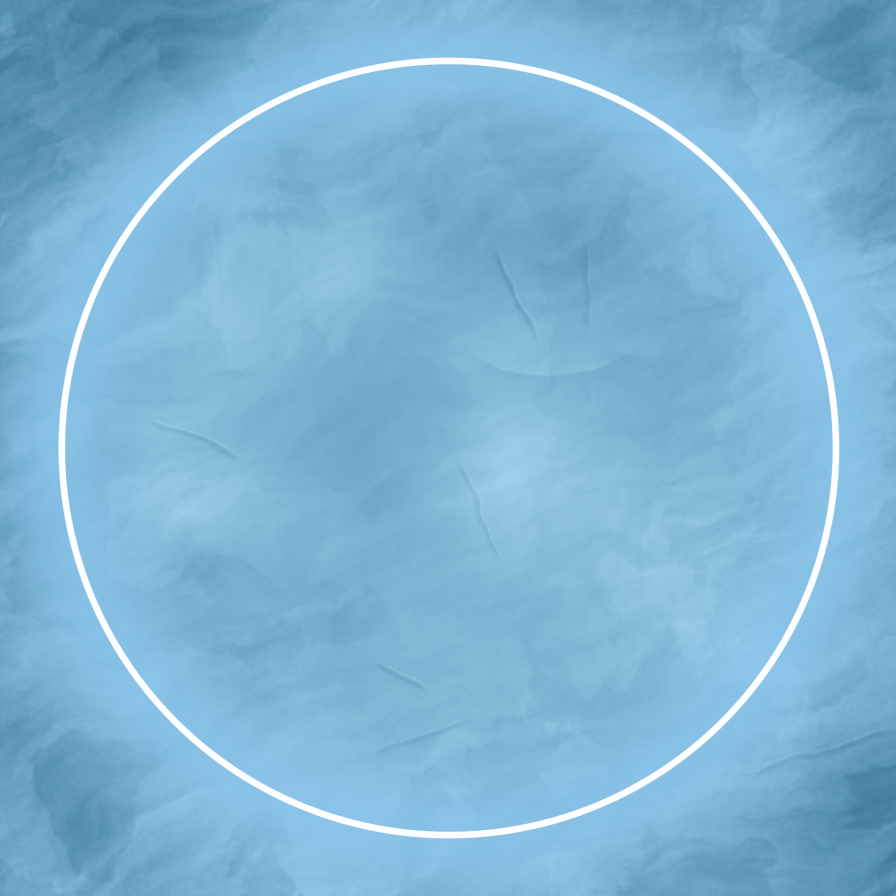
Reproduce this background procedurally as a WebGL 1 fragment shader.

```glsl
precision highp float;
uniform vec2 u_resolution;

#define DEEP vec3(0.25, 0.49, 0.61)
#define PALE vec3(0.61, 0.81, 0.92)
#define GLOW vec3(0.54, 0.77, 0.92)
#define RING_COLOR vec3(0.99, 0.995, 1.0)
#define RING_CENTER vec2(0.501, 0.5)
#define RING_RADIUS 0.432
#define RING_HALF_WIDTH 0.0037
#define GLOW_WIDTH 0.062
#define GLOW_STRENGTH 0.78
#define BASE_TONE 0.69
#define CORNER_SHADE 0.36
#define GRAIN 0.05

float hash(vec2 p) {
  vec3 q = fract(vec3(p.xyx) * 0.1031);
  q += dot(q, q.yzx + 33.33);
  return fract((q.x + q.y) * q.z);
}

float noise(vec2 p) {
  vec2 i = floor(p);
  vec2 f = fract(p);
  f = f * f * (3.0 - 2.0 * f);
  return mix(mix(hash(i), hash(i + vec2(1.0, 0.0)), f.x),
             mix(hash(i + vec2(0.0, 1.0)), hash(i + 1.0), f.x), f.y);
}

float fbm(vec2 p) {
  float sum = 0.0;
  float amplitude = 0.5;
  for (int i = 0; i < 6; i++) {
    sum += amplitude * noise(p);
    p = mat2(1.6, 1.2, -1.2, 1.6) * p + 17.3;
    amplitude *= 0.5;
  }
  return sum;
}

// Soft elliptical patch
float patchAt(vec2 p, vec2 center, vec2 size) {
  vec2 q = (p - center) / size;
  return exp(-dot(q, q));
}

// Thin scratch with a lit side and a shaded side, fading at its ends
float crease(vec2 p, vec2 a, vec2 b) {
  vec2 along = b - a;
  float t = dot(p - a, along) / dot(along, along);
  float side = dot(p - a, normalize(vec2(-along.y, along.x)));
  side += 0.008 * (noise(p * 45.0) - 0.5);
  float taper = smoothstep(0.0, 0.15, t) * smoothstep(1.0, 0.75, t);
  float lit = exp(-pow(side / 0.0016, 2.0));
  float shade = exp(-pow((side + 0.004) / 0.0035, 2.0));
  return taper * (0.13 * lit - 0.17 * shade);
}

// Broad light and dark areas
float washes(vec2 p) {
  float light = patchAt(p, vec2(0.39, 0.72), vec2(0.07, 0.06))
              + patchAt(p, vec2(0.58, 0.48), vec2(0.10, 0.09))
              + patchAt(p, vec2(0.20, 0.45), vec2(0.10, 0.09))
              + patchAt(p, vec2(0.19, 0.63), vec2(0.10, 0.07))
              + patchAt(p, vec2(0.02, 0.80), vec2(0.05, 0.10));
  float dark = patchAt(p, vec2(0.41, 0.52), vec2(0.08, 0.14))
             + patchAt(p, vec2(0.60, 0.73), vec2(0.17, 0.10))
             + patchAt(p, vec2(0.20, 0.36), vec2(0.04, 0.04))
             + patchAt(p, vec2(0.15, 0.95), vec2(0.11, 0.07))
             + patchAt(p, vec2(0.97, 0.92), vec2(0.08, 0.12))
             + patchAt(p, vec2(0.95, 0.13), vec2(0.12, 0.07));
  return 0.16 * light - 0.20 * dark;
}

// Curved plaster edge, pale above and shaded below
float ridge(vec2 p) {
  float x = p.x - 0.612;
  float side = p.y - 0.58 - 3.1 * x * x + 0.006 * (noise(p * 30.0) - 0.5);
  float span = smoothstep(0.115, 0.04, abs(x));
  return 0.11 * span * smoothstep(-0.002, 0.002, side) * exp(-abs(side) / 0.03)
       - 0.07 * span * smoothstep(0.002, -0.002, side) * exp(-abs(side) / 0.02);
}

// Flaked, brushed plaster
float plaster(vec2 p, float roughness) {
  vec2 warp = vec2(fbm(p * 5.0), fbm(p * 5.0 + 40.0)) - 0.5;
  vec2 q = p + 0.16 * warp;
  float relief = fbm(q * 9.0);
  float slope = relief - fbm(q * 9.0 + vec2(-0.05, 0.05));
  float flakes = smoothstep(0.50, 0.55, relief) - 0.4;
  vec2 brush = mat2(0.94, -0.34, 0.34, 0.94) * q;
  float strokes = fbm(brush * vec2(9.0, 60.0)) - 0.5;
  float clouds = fbm(q * 3.5 + 8.0) - 0.5;
  return 0.60 * clouds + roughness * (0.10 * flakes + 0.7 * slope + 0.30 * strokes);
}

void main() {
  float scale = min(u_resolution.x, u_resolution.y);
  vec2 p = (gl_FragCoord.xy - 0.5 * u_resolution) / scale + 0.5;
  float radius = length(p - RING_CENTER);
  float edge = abs(radius - RING_RADIUS);

  // Weathered surface, rougher away from the center
  float roughness = mix(0.5, 1.2, smoothstep(0.15, 0.55, radius));
  float tone = BASE_TONE + washes(p + 0.06 * (fbm(p * 8.0) - 0.5));
  tone += plaster(p, roughness) + ridge(p);
  tone -= CORNER_SHADE * smoothstep(0.46, 0.64, radius);
  tone += crease(p, vec2(0.552, 0.725), vec2(0.607, 0.612));
  tone += 0.6 * crease(p, vec2(0.66, 0.735), vec2(0.66, 0.62));
  tone += crease(p, vec2(0.165, 0.537), vec2(0.28, 0.49));
  tone += 0.7 * crease(p, vec2(0.515, 0.49), vec2(0.564, 0.365));
  tone += crease(p, vec2(0.42, 0.264), vec2(0.482, 0.228));
  tone += 0.8 * crease(p, vec2(0.41, 0.162), vec2(0.53, 0.20));
  tone += crease(p, vec2(0.82, 0.135), vec2(1.02, 0.195));
  tone += GRAIN * roughness * (noise(p * 260.0) - 0.5);
  vec3 color = mix(DEEP, PALE, clamp(tone, 0.0, 1.0));

  // Halo and ring
  color = mix(color, GLOW, GLOW_STRENGTH * exp(-pow(edge / GLOW_WIDTH, 2.0)));
  float ring = 1.0 - smoothstep(-0.75, 0.75, (edge - RING_HALF_WIDTH) * scale);
  gl_FragColor = vec4(mix(color, RING_COLOR, ring), 1.0);
}
```
